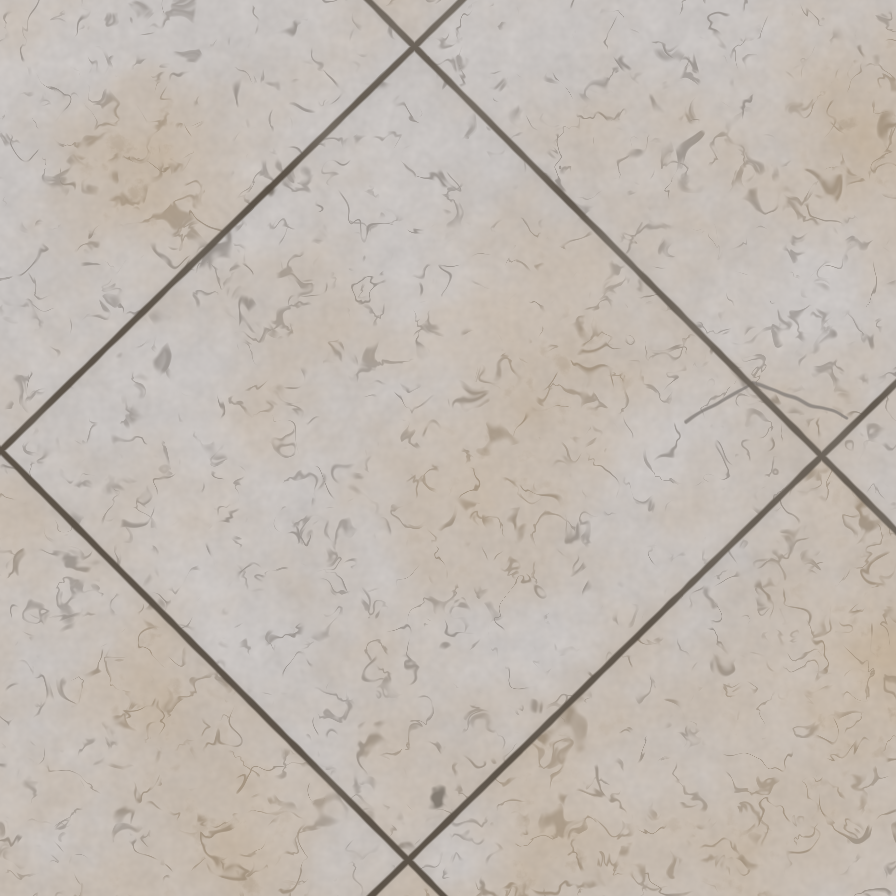
Give the GLSL for this texture, as a WebGL 1 fragment shader.

```glsl
precision highp float;
// Worn stone-look floor: large square tiles laid on the diagonal with thin dark joints.
// A skewed lattice gives the tiles; each shifts its own marbling of cool and warm
// clouds, one ochre stain and broken veins. Chips and a hairline crack add wear.
uniform vec2 u_resolution;

// Layout, in canvas units
const vec2 TILE_CENTER = vec2(0.459, 0.494);
const vec2 SIDE_A = vec2(0.4545, -0.4570);
const vec2 SIDE_B = vec2(0.4615, 0.4510);
const float SIDE_LENGTH = 0.645;
const float JOINT_HALF_WIDTH = 0.0034;
const float VEIN_WIDTH = 0.0021;

// Ochre stain: place in the tile, and its drift from tile to tile
const vec2 STAIN_OFFSET = vec2(0.11, 0.04);
const vec2 STAIN_DRIFT_A = vec2(0.0, 0.155);
const vec2 STAIN_DRIFT_B = vec2(-0.04, -0.11);
const float STAIN_RADIUS = 0.115;

// Wear
const vec2 CRACK_START = vec2(0.766, 0.529);
const vec2 CRACK_BEND = vec2(0.840, 0.573);
const vec2 CRACK_END = vec2(0.944, 0.534);
const vec2 CHIP_UPPER = vec2(0.302, 0.789);
const vec2 CHIP_LOWER = vec2(0.488, 0.108);

// Colours
const vec3 COOL_STONE = vec3(0.785, 0.767, 0.757);
const vec3 WARM_STONE = vec3(0.775, 0.732, 0.688);
const vec3 OCHRE_STONE = vec3(0.745, 0.668, 0.570);
const vec3 GREY_VEIN = vec3(0.560, 0.535, 0.515);
const vec3 BROWN_VEIN = vec3(0.600, 0.535, 0.455);
const vec3 JOINT_LIGHT = vec3(0.455, 0.425, 0.390);
const vec3 JOINT_DARK = vec3(0.340, 0.305, 0.265);

vec2 hash2(vec2 p) {
  vec3 h = fract(p.xyx * vec3(0.1031, 0.1030, 0.0973));
  h += dot(h, h.yzx + 33.33);
  return fract((h.xx + h.yz) * h.zy);
}

float corner(vec2 cell, vec2 f, vec2 o) {
  return dot(hash2(cell + o) * 2.0 - 1.0, f - o);
}

// Gradient noise, roughly -0.7 to 0.7
float noise(vec2 p) {
  vec2 i = floor(p), f = fract(p);
  vec2 u = f * f * f * (f * (f * 6.0 - 15.0) + 10.0);
  float low = mix(corner(i, f, vec2(0.0)), corner(i, f, vec2(1.0, 0.0)), u.x);
  float high = mix(corner(i, f, vec2(0.0, 1.0)), corner(i, f, vec2(1.0)), u.x);
  return 1.3 * mix(low, high, u.y);
}

float fbm(vec2 p) {
  float sum = 0.0, amp = 0.6;
  for (int i = 0; i < 5; i++) {
    sum += amp * noise(p);
    p = mat2(1.6, 1.2, -1.2, 1.6) * p + 11.7;
    amp *= 0.55;
  }
  return sum;
}

float cross2(vec2 a, vec2 b) { return a.x * b.y - a.y * b.x; }

float segmentDistance(vec2 p, vec2 a, vec2 b) {
  vec2 ab = b - a;
  return length(p - a - ab * clamp(dot(p - a, ab) / dot(ab, ab), 0.0, 1.0));
}

// Ragged contour line of warped noise, broken into short strokes
float vein(vec2 p, float scale, float cover, float px) {
  vec2 q = p * scale;
  q += 0.50 * vec2(noise(q * 1.9 + 3.1), noise(q * 1.9 + 27.4));
  q += 0.16 * vec2(noise(q * 5.3 + 8.6), noise(q * 5.3 + 41.2));
  float line = 1.0 - smoothstep(0.2 * VEIN_WIDTH, VEIN_WIDTH + px, abs(noise(q)) / scale);
  float strokes = noise(p * 23.0 + scale) + 0.6 * noise(p * 51.0 - scale);
  return line * smoothstep(-0.05, 0.30, strokes + cover);
}

void main() {
  vec2 uv = gl_FragCoord.xy / u_resolution;
  float px = 1.0 / min(u_resolution.x, u_resolution.y);

  // Tile lattice
  vec2 q = uv - TILE_CENTER;
  vec2 t = vec2(cross2(q, SIDE_B), cross2(SIDE_A, q)) / cross2(SIDE_A, SIDE_B);
  vec2 id = floor(t + 0.5);
  vec2 local = q - id.x * SIDE_A - id.y * SIDE_B;
  vec2 p = uv + id * vec2(3.7, 5.3) + 20.0;

  // Warm and cool clouds with the ochre stain
  vec2 s = local - STAIN_OFFSET - id.x * STAIN_DRIFT_A - id.y * STAIN_DRIFT_B;
  s += 0.07 * vec2(fbm(p * 9.0), fbm(p * 9.0 + 31.0));
  float stain = exp(-dot(s, s) / (STAIN_RADIUS * STAIN_RADIUS));
  float warm = 0.30 + 0.55 * stain + 0.75 * fbm(p * 5.0 + 4.0);
  warm += 0.30 * (0.5 - uv.y) + 0.18 * (uv.x - 0.5);
  vec3 color = mix(COOL_STONE, WARM_STONE, smoothstep(0.05, 0.60, warm));
  color = mix(color, OCHRE_STONE, 0.75 * smoothstep(0.50, 1.15, warm));

  // Mottling and fine grain
  float mottle = fbm(p * 34.0);
  color *= 1.0 + 0.045 * mottle + 0.022 * noise(p * 120.0) + 0.025 * noise(p * 7.0 + 9.0);
  color = mix(color, BROWN_VEIN, 0.35 * smoothstep(0.12, 0.50, mottle) * smoothstep(0.25, 0.9, warm));

  // Broken veins, denser where the stone is warm
  float cover = 0.22 * smoothstep(0.2, 0.9, warm) + 0.25 * noise(p * 6.0 + 2.0) - 0.06;
  float veins = max(vein(p, 12.0, cover, px), 0.8 * vein(p + 7.3, 21.0, cover - 0.04, px));
  color = mix(color, mix(GREY_VEIN, BROWN_VEIN, smoothstep(0.2, 0.7, warm)), 0.72 * veins);

  // Hairline crack and chipped edges
  vec2 rough = uv + 0.004 * vec2(noise(uv * 38.0), noise(uv * 38.0 + 13.0));
  float crack = min(segmentDistance(rough, CRACK_START, CRACK_BEND), segmentDistance(rough, CRACK_BEND, CRACK_END));
  color = mix(color, GREY_VEIN * 0.9, 0.75 * (1.0 - smoothstep(0.0006, 0.0020 + px, crack)));
  float chip = min(length(rough - CHIP_UPPER), length((rough - CHIP_LOWER) * vec2(0.7, 0.55)));
  chip += 0.004 * noise(uv * 110.0);
  color = mix(color, JOINT_LIGHT, 0.8 * (1.0 - smoothstep(0.003, 0.008 + px, chip)));

  // Joints with uneven width and tone
  vec2 edge = (0.5 - abs(t - id)) * SIDE_LENGTH;
  float joint = min(edge.x, edge.y) + 0.0007 * noise(uv * 45.0);
  float tone = smoothstep(-0.4, 0.5, 0.45 - 0.6 * (uv.x + uv.y - 0.6) + 0.5 * noise(uv * 12.0));
  color *= 1.0 - 0.06 * exp(-max(joint, 0.0) / 0.006);
  float fill = 1.0 - smoothstep(JOINT_HALF_WIDTH - 0.0014, JOINT_HALF_WIDTH + 0.0010 + 0.5 * px, joint);
  color = mix(color, mix(JOINT_LIGHT, JOINT_DARK, tone), 0.95 * fill);

  gl_FragColor = vec4(color, 1.0);
}
```
